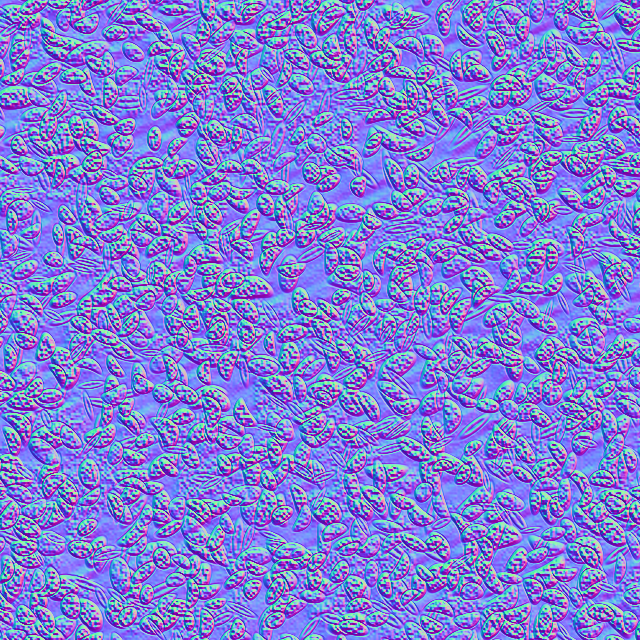
This texture map is drawn by a WebGL 2 fragment shader. Its source:

```glsl
#version 300 es
precision highp float;
// Tangent-space normal map of densely strewn, pitted seeds and thin husks.
// Jittered grids of bent ellipses are overlaid into one height field,
// whose slopes by finite differences are encoded as colour.

uniform vec2 u_resolution;
out vec4 fragColor;

const int LAYERS = 3;
const float SLOPE_STEP = 0.0012;
const vec2 SLOPE_GAIN = vec2(0.85, 1.4);
const float GRAIN_SCALE = 250.0;
const float GRAIN_HEIGHT = 0.0095;

// Integer hash: three values in 0..1 from a cell and a salt
vec3 hash3(vec2 cell, int salt) {
    uvec3 v = uvec3(ivec3(ivec2(cell) + 4096, salt));
    v = v * 1664525u + 1013904223u;
    v.x += v.y * v.z;
    v.y += v.z * v.x;
    v.z += v.x * v.y;
    v ^= v >> 16u;
    v.x += v.y * v.z;
    v.y += v.z * v.x;
    v.z += v.x * v.y;
    return vec3(v >> 8u) / 16777216.0;
}

float valueNoise(vec2 p, int salt) {
    vec2 cell = floor(p);
    vec2 f = p - cell;
    f = f * f * (3.0 - 2.0 * f);
    float low = mix(hash3(cell, salt).x, hash3(cell + vec2(1, 0), salt).x, f.x);
    float high = mix(hash3(cell + vec2(0, 1), salt).x, hash3(cell + vec2(1, 1), salt).x, f.x);
    return mix(low, high, f.y);
}

vec2 rotate(vec2 p, float angle) {
    float c = cos(angle), s = sin(angle);
    return vec2(c * p.x + s * p.y, c * p.y - s * p.x);
}

float bump(float x, float width) {
    return exp(-x * x / (width * width));
}

// Lays one seed over the height below it; p is in cell units
float addSeed(float height, vec2 p, vec2 cell, int layer, float scale, float grain) {
    vec3 place = hash3(cell, layer);
    vec3 form = hash3(cell, layer + 20);
    vec3 look = hash3(cell, layer + 40);
    if (look.x > 0.8) return height;

    bool husk = form.x < 0.22;
    vec2 radii = vec2(mix(0.42, 0.68, form.y), mix(0.22, 0.36, form.z));
    if (husk) radii.y *= 0.5;

    vec2 q = rotate(p - cell - mix(vec2(0.25), vec2(0.75), place.xy), place.z * 6.2832);
    float bend = husk ? 0.0 : (look.y - 0.5) * 1.5;
    q.y += bend * (q.x * q.x - 0.1);

    float depth = (1.0 - length(q / radii)) * radii.y;
    if (depth < -0.03) return height;

    // Rounded body, raised rim and, on some, a lengthwise groove
    float body = 0.13 * smoothstep(-0.02, 0.18, depth);
    body += 0.05 * bump(depth - 0.045, 0.036);
    float groove = husk ? 0.08 : 0.07 * step(0.72, look.z);
    body -= groove * bump(q.y, 0.05) * smoothstep(0.04, 0.12, depth);

    float roughness = husk ? 0.15 : mix(0.45, 1.15, smoothstep(0.05, 0.55, look.z));
    roughness *= smoothstep(0.03, 0.09, depth);
    float top = 0.35 * height + body / scale + roughness * grain;
    return mix(height, top, smoothstep(-0.03, 0.03, depth));
}

// Ground with soft wrinkles and patches of fine grit
float groundHeight(vec2 p, float grain) {
    float wrinkles = valueNoise(rotate(p, 0.5) * vec2(30.0, 75.0), 70) * 0.006;
    float grit = smoothstep(0.4, 0.75, valueNoise(p * 24.0, 71));
    return wrinkles + grain * mix(0.08, 0.6, grit);
}

float surfaceHeight(vec2 p) {
    float grain = GRAIN_HEIGHT * valueNoise(p * GRAIN_SCALE, 72);
    float height = groundHeight(p, grain);
    for (int layer = 0; layer < LAYERS; layer++) {
        float scale = 17.0 + 4.0 * float(layer);
        vec2 local = rotate(p, float(layer) * 0.6) * scale;
        vec2 home = floor(local);
        for (int y = -1; y <= 1; y++) {
            for (int x = -1; x <= 1; x++) {
                vec2 cell = home + vec2(x, y);
                height = addSeed(height, local, cell, layer, scale, grain);
            }
        }
    }
    return height;
}

void main() {
    vec2 p = gl_FragCoord.xy / u_resolution;
    vec2 stepX = vec2(SLOPE_STEP, 0.0);
    float here = surfaceHeight(p);
    vec2 ahead = vec2(surfaceHeight(p + stepX), surfaceHeight(p + stepX.yx));
    vec2 slope = (ahead - here) / SLOPE_STEP;
    vec3 normal = normalize(vec3(-slope * SLOPE_GAIN, 1.0));
    fragColor = vec4(normal * 0.5 + 0.5, 1.0);
}
```
